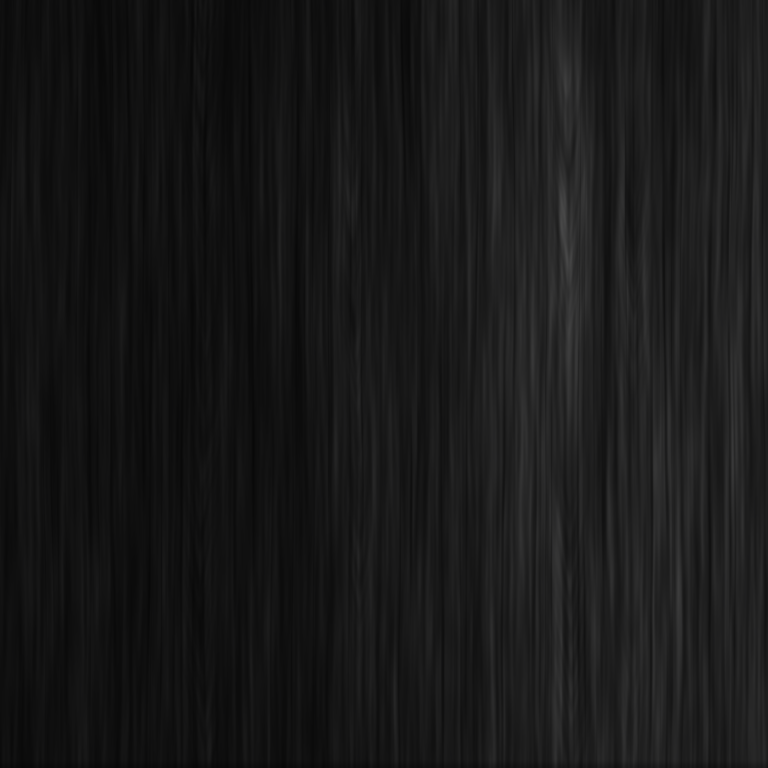
Give the GLSL for this texture, as a Shadertoy shader.

```glsl
const float TAU = 6.2831853;
const vec3 WOOD_TINT = vec3(1.0, 1.0, 1.003);

// Centre and half width of each arched figure in the grain
const vec2 FIGURES[4] = vec2[4](
    vec2(0.268, 0.020), vec2(0.462, 0.013),
    vec2(0.738, 0.020), vec2(0.822, 0.018));

float hash(ivec2 cell, int seed) {
    uint h = uint(cell.x) * 1597334677u ^ uint(cell.y) * 3812015801u;
    h ^= uint(seed) * 2654435769u;
    h = (h ^ (h >> 15)) * 2246822519u;
    h = (h ^ (h >> 13)) * 3266489917u;
    return float((h ^ (h >> 16)) >> 8) / 16777216.0;
}

float cornerSlope(ivec2 cell, vec2 offset, int seed) {
    float angle = TAU * hash(cell, seed);
    return dot(vec2(cos(angle), sin(angle)), offset);
}

// Gradient noise, roughly -0.7 to 0.7
float gradientNoise(vec2 p, int seed) {
    ivec2 cell = ivec2(floor(p));
    vec2 f = fract(p);
    vec2 blend = f * f * f * (f * (f * 6.0 - 15.0) + 10.0);
    float a = cornerSlope(cell, f, seed);
    float b = cornerSlope(cell + ivec2(1, 0), f - vec2(1, 0), seed);
    float c = cornerSlope(cell + ivec2(0, 1), f - vec2(0, 1), seed);
    float d = cornerSlope(cell + ivec2(1, 1), f - vec2(1, 1), seed);
    return mix(mix(a, b, blend.x), mix(c, d, blend.x), blend.y);
}

// Long vertical streaks, from broad bands to fine fibres
float streaks(vec2 p) {
    float sum = 0.0;
    vec2 scale = vec2(17.0, 0.6);
    float weight = 0.30;
    for (int i = 0; i < 5; i++) {
        sum += weight * gradientNoise(p * scale + float(i) * 7.31, i);
        scale *= vec2(1.83, 1.75);
        weight *= 1.12;
    }
    return sum;
}

// Thin dark lines that fade in and out along the grain
float darkLines(vec2 p, float density, float width, int seed) {
    float n = gradientNoise(p * vec2(density, 0.35), seed);
    float fade = smoothstep(-0.25, 0.3, gradientNoise(p * vec2(density, 2.0), seed + 1));
    return fade * (1.0 - smoothstep(0.0, width, abs(n)));
}

// Nested arches with their tips pointing down
float archedFigure(vec2 p, vec2 figure, int seed) {
    float d = p.x - figure.x + 0.012 * gradientNoise(vec2(2.5, p.y * 3.0), seed);
    float mask = exp(-d * d / (figure.y * figure.y));
    float rise = p.y - 6.0 * sqrt(d * d + 0.000004);
    float rings = gradientNoise(vec2(rise * 32.0, p.x * 25.0), seed + 1);
    float glow = gradientNoise(vec2(rise * 5.0, p.x * 12.0), seed + 2);
    float presence = smoothstep(-0.35, 0.3, gradientNoise(vec2(4.3, p.y * 3.5), seed + 3));
    return mask * (0.08 + presence * (0.38 * rings + 0.5 * glow + 0.10));
}

// Soft light, strongest right of the centre
float lighting(vec2 p) {
    float light = mix(0.066, 0.118, smoothstep(0.30, 0.78, p.x));
    vec2 q = (p - vec2(0.77, 0.45)) / vec2(0.15, 0.50);
    light += 0.026 * exp(-dot(q, q));
    light *= 1.0 - 0.12 * smoothstep(0.75, 1.0, p.y);
    return light * mix(0.75, 1.0, smoothstep(0.0, 0.012, p.y));
}

void mainImage(out vec4 fragColor, in vec2 fragCoord) {
    vec2 uv = fragCoord / iResolution.xy;

    // Gentle waviness of the grain
    vec2 p = uv;
    p.x += 0.006 * gradientNoise(uv * vec2(7.0, 2.2), 20);
    p.x += 0.0015 * gradientNoise(uv * vec2(30.0, 7.0), 21);

    // Grain as a logarithmic change in brightness
    float grain = 0.9 * streaks(p);
    grain += 0.22 * gradientNoise(p * vec2(9.0, 1.1), 30);
    grain += 0.20 * gradientNoise(p * vec2(205.0, 14.0), 31);
    for (int i = 0; i < 4; i++)
        grain += archedFigure(p, FIGURES[i], 40 + 5 * i);
    grain -= 0.38 * darkLines(p, 26.0, 0.07, 70);
    grain -= 0.25 * darkLines(p, 71.0, 0.12, 75);

    float tone = lighting(uv) * exp(grain);
    fragColor = vec4(WOOD_TINT * tone, 1.0);
}
```
